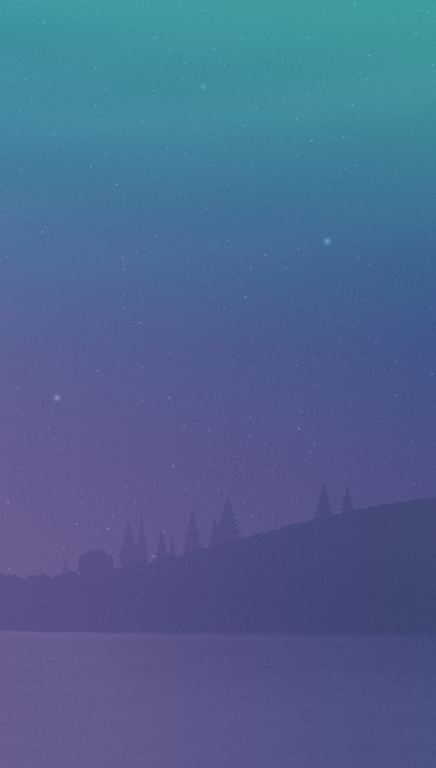
Reproduce this background procedurally as a Shadertoy shader.

```glsl
const float WIDTH = 0.566;   // scene width when its height is 1
const vec3 SKY[6] = vec3[6](
    vec3(0.375, 0.34, 0.545), vec3(0.35, 0.34, 0.55), vec3(0.31, 0.36, 0.56),
    vec3(0.27, 0.43, 0.59), vec3(0.25, 0.54, 0.62), vec3(0.25, 0.605, 0.63));

// Conifers: centre, tip height, half width
const vec3 TREES[10] = vec3[10](
    vec3(0.085, 0.274, 0.012), vec3(0.167, 0.320, 0.015), vec3(0.184, 0.323, 0.010),
    vec3(0.210, 0.310, 0.012), vec3(0.224, 0.301, 0.008), vec3(0.250, 0.336, 0.014),
    vec3(0.279, 0.326, 0.011), vec3(0.296, 0.353, 0.018), vec3(0.420, 0.371, 0.015),
    vec3(0.451, 0.367, 0.014));

vec2 hash2(vec2 p) {
    vec3 q = fract(p.xyx * vec3(0.1031, 0.1030, 0.0973));
    q += dot(q, q.yzx + 33.33);
    return fract((q.xx + q.yz) * q.zy);
}

// Distance to the nearest jittered cell point
float cellular(vec2 p) {
    vec2 cell = floor(p);
    float nearest = 2.0;
    for (int y = -1; y <= 1; y++)
        for (int x = -1; x <= 1; x++) {
            vec2 c = cell + vec2(x, y);
            nearest = min(nearest, length(c + hash2(c) - p));
        }
    return nearest;
}

vec3 skyColour(float x, float h) {
    float t = clamp((h - 0.25) / 0.15, 0.0, 4.999);
    int i = int(t);
    vec3 sideTint = mix(vec3(0.10, 0.045, 0.045), vec3(0.0, -0.025, 0.02), smoothstep(0.55, 0.95, h));
    float cloud = sin(h * 38.0 + 1.5 * sin(x * 4.0)) + 0.5 * sin(h * 71.0 - x * 5.0);
    return mix(SKY[i], SKY[i + 1], fract(t)) + (0.5 - x) * sideTint
         + 0.006 * cloud * smoothstep(0.5, 0.8, h);
}

vec3 waterColour(float x, float h, float shore) {
    vec3 water = mix(vec3(0.405, 0.36, 0.56), vec3(0.285, 0.315, 0.51), smoothstep(0.0, 1.1, x));
    float reflection = smoothstep(0.05, 0.5, x) * smoothstep(0.06, 0.17, h);
    float ripple = sin(h * 310.0 + 2.0 * sin(x * 7.0)) * sin(h * 127.0 + x * 9.0);
    return water - 0.022 * reflection + 0.004 * ripple + 0.012 * smoothstep(0.012, 0.0, shore - h);
}

// Signed height below the hill crest, roughened by shrubs on the left
float hill(float x, float h) {
    float shrubs = sin(x * 87.0) + 0.6 * sin(x * 193.0 + 1.0) + 0.4 * sin(x * 401.0);
    float rough = 0.0022 * mix(1.0, 0.2, smoothstep(0.25, 0.75, x));
    return h - 0.25 - 0.105 * smoothstep(0.05, 1.1, x) - rough * shrubs;
}

// Tapered conifer with drooping branch tiers
float conifer(vec2 p, vec3 tree) {
    float drop = tree.y - p.y;
    float taper = clamp(drop / 0.045, 0.0, 1.0);
    float tier = fract(drop * 125.0 + 0.15 * sin(p.x * 700.0));
    float halfWidth = tree.z * taper * (0.5 + 0.5 * tier) + 0.0006;
    return max(abs(p.x - tree.x) - halfWidth, -drop);
}

float bush(vec2 p, vec2 centre, vec2 radius) {
    return (length((p - centre) / radius) - 1.0) * radius.y + 0.001 * sin(p.x * 640.0);
}

// Sparse specks, one candidate per cell
float stars(vec2 p, float scale, float rarity) {
    vec2 cell = floor(p * scale);
    vec2 seed = hash2(cell + scale);
    vec2 centre = 0.2 + 0.6 * hash2(cell + 51.0);
    float d = length(fract(p * scale) - centre) / scale;
    return step(rarity, seed.x) * seed.y * smoothstep(0.0023, 0.0, d);
}

float glow(vec2 p, vec2 centre, float radius) {
    vec2 d = (p - centre) / radius;
    return exp(-dot(d, d));
}

void mainImage(out vec4 fragColor, in vec2 fragCoord) {
    vec2 uv = fragCoord / iResolution.xy;
    vec2 p = uv * vec2(WIDTH, 1.0);
    float soft = 1.2 / iResolution.y;

    // Sky and stars
    vec3 colour = skyColour(uv.x, uv.y);
    float light = 0.20 * stars(p, 24.0, 0.78) + 0.12 * stars(p, 53.0, 0.8);
    light += 0.19 * glow(p, vec2(0.425, 0.686), 0.0038);
    light += 0.19 * glow(p, vec2(0.074, 0.482), 0.0036);
    light += 0.11 * glow(p, vec2(0.264, 0.887), 0.0032);
    colour += light * vec3(0.85, 0.95, 1.0);

    // Hill and trees
    float land = hill(uv.x, uv.y);
    land = min(land, bush(p, vec2(0.124, 0.265), vec2(0.024, 0.019)));
    float woods = 1.0;
    for (int i = 0; i < 10; i++) woods = min(woods, conifer(p, TREES[i]));
    vec3 landColour = mix(vec3(0.35, 0.315, 0.525), vec3(0.245, 0.275, 0.455), smoothstep(0.0, 0.95, uv.x));
    landColour += 0.012 * smoothstep(0.22, 0.32, uv.y);
    colour = mix(colour, landColour, 0.8 * smoothstep(soft, -soft, woods));
    colour = mix(colour, landColour, smoothstep(soft, -soft, land));

    // Lake
    float shore = 0.178 - 0.008 * uv.x + 0.0006 * sin(uv.x * 43.0);
    float shoreSoft = soft + 0.006 * smoothstep(0.2, 0.8, uv.x);
    vec3 water = waterColour(uv.x, uv.y, shore);
    colour = mix(colour, water, smoothstep(shoreSoft, -shoreSoft, uv.y - shore));

    // Fine grain
    colour += 0.022 * (0.45 - cellular(p * 230.0));
    fragColor = vec4(colour, 1.0);
}
```
